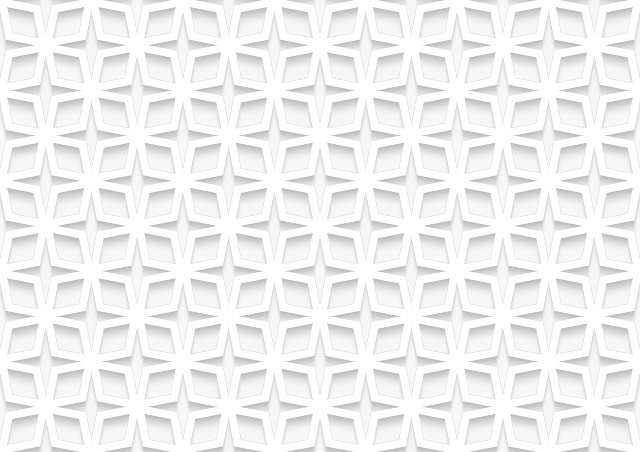
Reproduce this pattern procedurally as a Shadertoy shader.

```glsl
// White lattice of rhombic frames that meet in eight-armed nodes, above a pale floor.
// Mirrored square cells each hold one rhombus; the gaps between frames form
// four-pointed stars. The shadow is the lattice swept downwards, softer as it fades.

const vec2 CELLS = vec2(14.0, 10.0);        // half repeats across and down
const vec2 HOLE = vec2(0.483, 0.325);       // half diagonals of a rhombic hole
const float FRAME_WIDTH = 0.172;
const float SHADOW_LENGTH = 0.33;
const int SHADOW_STEPS = 20;

const vec3 FRAME_COLOR = vec3(1.0);
const vec3 FLOOR_COLOR = vec3(0.97);
const vec3 SHADOW_COLOR = vec3(0.70);

// Signed distance to a rhombus, extended along its sides
float rhombusDistance(vec2 p, vec2 halfDiagonals) {
    vec2 normal = normalize(halfDiagonals.yx);
    return dot(abs(p), normal) - halfDiagonals.x * normal.x;
}

// Signed distance to the lattice, negative inside the frames
float latticeDistance(vec2 p, vec2 hole, float width) {
    vec2 cell = floor(p);
    vec2 local = fract(p) - 0.5;
    // Mirror every other cell so that the long diagonals meet at nodes
    if (mod(cell.x + cell.y, 2.0) > 0.5) local.x = -local.x;
    vec2 diagonal = vec2(local.x + local.y, local.x - local.y) * sqrt(0.5);
    float side = rhombusDistance(diagonal, hole);
    return abs(side - 0.5 * width) - 0.5 * width;
}

// Strongest shadow cast on p by the lattice above it
float latticeShadow(vec2 p, vec2 hole, float width, float reach) {
    float shadow = 0.0;
    for (int i = 0; i < SHADOW_STEPS; i++) {
        float t = float(i) / float(SHADOW_STEPS);
        float d = latticeDistance(p + vec2(0.0, t * reach), hole, width);
        float softness = mix(0.025, 0.07, t);
        float cover = 1.0 - smoothstep(-softness, softness, d);
        shadow = max(shadow, cover * pow(1.0 - t, 1.1));
    }
    return shadow;
}

void mainImage(out vec4 fragColor, in vec2 fragCoord) {
    vec2 p = fragCoord / iResolution.xy * CELLS;
    float pixel = CELLS.y / iResolution.y;

    // Shaded floor
    float shadow = latticeShadow(p, HOLE, FRAME_WIDTH, SHADOW_LENGTH);
    vec3 color = mix(FLOOR_COLOR, SHADOW_COLOR, shadow);

    // Raised frames
    float d = latticeDistance(p, HOLE, FRAME_WIDTH);
    float frame = 1.0 - smoothstep(-0.6 * pixel, 0.6 * pixel, d);
    color = mix(color, FRAME_COLOR, frame);

    fragColor = vec4(color, 1.0);
}
```
